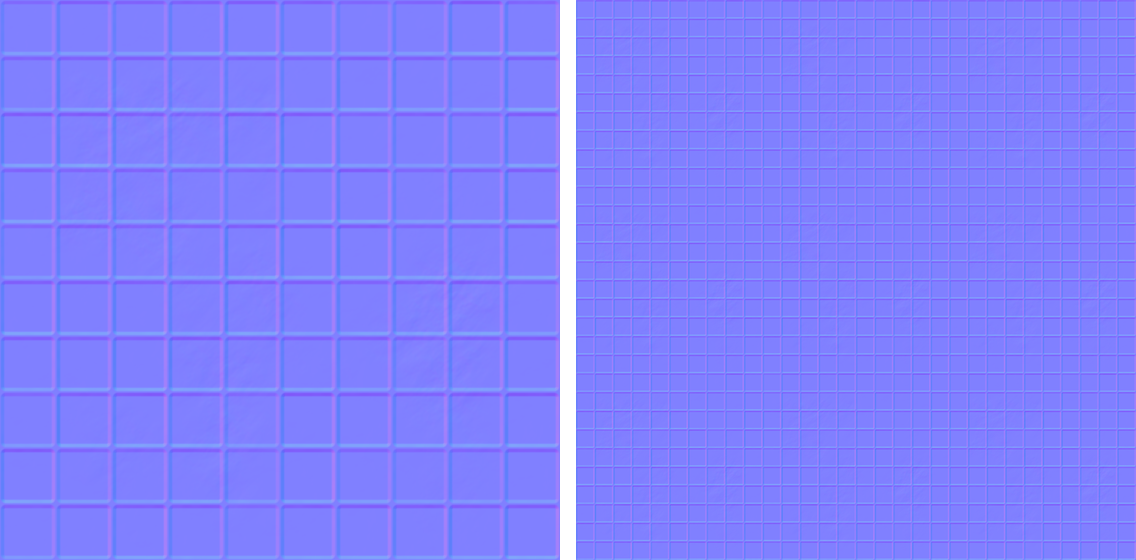
Left, the tile; right, the same tile 3 across and 3 down.
A Shadertoy shader for this texture map:

```glsl
const float TILES = 10.0;          // repeats across and down
const float EDGE_INSET = 0.045;    // tile border to middle of bevel, in tiles
const float BEVEL_HALF = 0.050;    // half width of the bevel, in tiles
const float CORNER_RADIUS = 0.055; // in tiles
const float SLOPE_MIN = 0.17;      // weakest bevel tilt
const float SLOPE_MAX = 0.31;      // strongest bevel tilt
const float WEAR_STRENGTH = 0.0032;
const float WEAR_STEP = 0.0015;    // sampling distance for wear slope, in canvases
const float PATCH_CELLS = 5.0;     // worn patches across the canvas
const vec2 STREAK_CELLS = vec2(17.0, 9.0);
const float GRAIN_CELLS = 26.0;
const vec2 GREEN_DOWN = vec2(1.0, -1.0);
const vec3 FLAT_COLOR = vec3(0.503, 0.501, 0.5);

float hash(vec2 p) {
    return fract(sin(dot(p, vec2(127.1, 311.7))) * 43758.5453);
}

// Value noise that wraps after "period" cells
float wrapNoise(vec2 p, vec2 period) {
    vec2 cell = floor(p);
    vec2 f = p - cell;
    f = f * f * f * (f * (f * 6.0 - 15.0) + 10.0);
    vec2 a = mod(cell, period);
    vec2 b = mod(cell + 1.0, period);
    return mix(mix(hash(a), hash(vec2(b.x, a.y)), f.x),
               mix(hash(vec2(a.x, b.y)), hash(b), f.x), f.y);
}

float wrapFbm(vec2 uv, vec2 cells) {
    float sum = 0.0;
    float gain = 0.5;
    for (int i = 0; i < 4; i++) {
        sum += gain * wrapNoise(uv * cells, cells);
        cells *= 2.0;
        gain *= 0.45;
    }
    return sum;
}

// Diagonal creases mixed with fine grain
float wearHeight(vec2 uv) {
    vec2 diagonal = vec2(uv.x - uv.y, uv.x + uv.y);
    return 0.6 * wrapFbm(diagonal, STREAK_CELLS) + 0.4 * wrapFbm(uv, vec2(GRAIN_CELLS));
}

vec2 wearSlope(vec2 uv) {
    float h = wearHeight(uv);
    vec2 rise = vec2(wearHeight(uv + vec2(WEAR_STEP, 0.0)),
                     wearHeight(uv + vec2(0.0, WEAR_STEP))) - h;
    float worn = smoothstep(0.45, 0.85, wrapFbm(uv, vec2(PATCH_CELLS)) * 1.15);
    return -rise / WEAR_STEP * WEAR_STRENGTH * (0.06 + worn);
}

// Outward tilt along the rounded border of each tile
vec2 bevelSlope(vec2 uv) {
    vec2 grid = uv * TILES;
    vec2 id = mod(floor(grid), TILES);
    vec2 p = fract(grid) - 0.5;
    vec2 side = sign(p);

    vec2 q = max(abs(p) - (0.5 - EDGE_INSET - CORNER_RADIUS), 0.0);
    float reach = length(q);
    float dist = reach - CORNER_RADIUS;
    float bevel = 1.0 - smoothstep(0.2 * BEVEL_HALF, BEVEL_HALF, abs(dist));
    vec2 outward = side * q / max(reach, 1e-4);

    // Each tile, and each of its sides, is pressed a little differently
    float tileDepth = hash(id + 31.0);
    vec2 sideDepth = vec2(hash(id + vec2(side.x * 3.0, 57.0)),
                          hash(id + vec2(83.0, side.y * 3.0)));
    vec2 depth = mix(vec2(SLOPE_MIN), vec2(SLOPE_MAX), mix(vec2(tileDepth), sideDepth, 0.4));
    float unevenness = 0.9 + 0.2 * wrapNoise(uv * 60.0, vec2(60.0));
    return outward * bevel * depth * unevenness;
}

void mainImage(out vec4 fragColor, in vec2 fragCoord) {
    vec2 uv = fragCoord / iResolution.xy;
    vec2 slope = (bevelSlope(uv) + wearSlope(uv)) * GREEN_DOWN;
    vec3 normal = vec3(slope, sqrt(max(1.0 - dot(slope, slope), 0.0)));
    fragColor = vec4(FLAT_COLOR + 0.5 * normal, 1.0);
}
```
